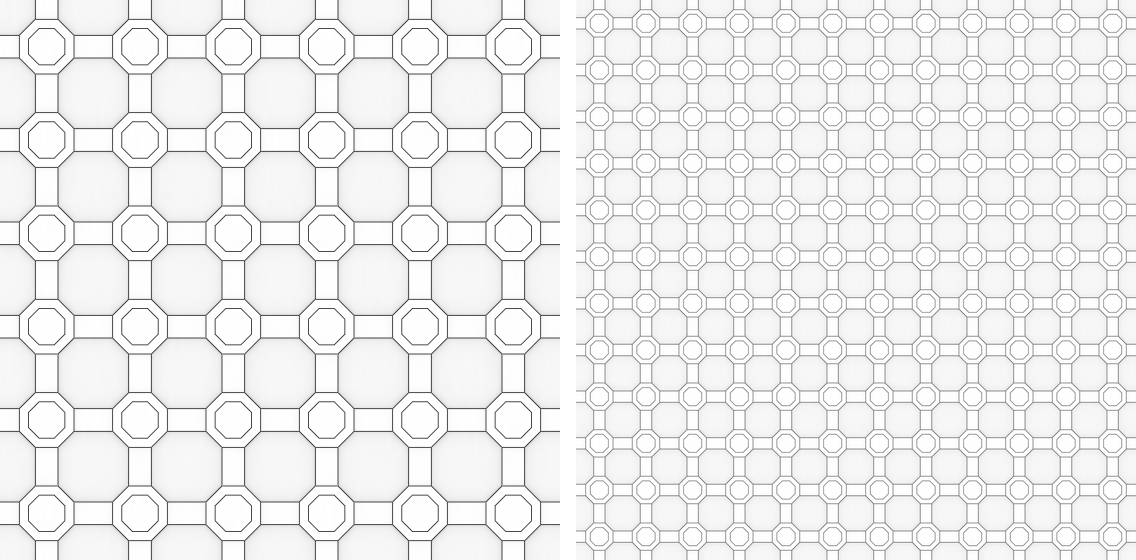
Left, the tile; right, the same tile 2 across and 2 down.
Give the GLSL for this pattern, as a Shadertoy shader.

```glsl
// Pale lattice of octagonal bosses joined by flat bars over softly shaded recessed panels.

// Layout, in cell units
const float CELLS = 6.0;            // repeats across and down
const float OUTER_RADIUS = 0.293;   // octagon centre to side
const float INNER_RADIUS = 0.195;
const float BAR_HALF = 0.1213;      // equals half a side of the outer octagon
const float LINE_WIDTH = 0.0088;

// Tones
const float INK = 0.13;
const float FACE_TONE = 0.996;
const float PANEL_TONE = 0.968;
const float BAR_SHADE = 0.035;      // shadow the bosses cast on the bars
const float WIDE_SHADE = 0.045;     // broad shadow in the panels
const float TIGHT_SHADE = 0.06;     // contact shadow along the panel rim
const float GRAIN = 0.007;
const vec2 GRAIN_PERIOD = vec2(96.0, 24.0);

vec2 hashGradient(vec2 cell) {
    vec3 h = fract(cell.xyx * vec3(0.1031, 0.1030, 0.0973));
    h += dot(h, h.yzx + 33.33);
    float angle = 6.28318 * fract((h.x + h.y) * h.z);
    return vec2(cos(angle), sin(angle));
}

// Gradient noise that wraps after a whole number of lattice steps
float wrappedNoise(vec2 p, vec2 period) {
    vec2 i = floor(p), f = p - i;
    vec2 u = f * f * f * (f * (f * 6.0 - 15.0) + 10.0);
    vec2 lo = mod(i, period), hi = mod(i + 1.0, period);
    float a = dot(hashGradient(lo), f);
    float b = dot(hashGradient(vec2(hi.x, lo.y)), f - vec2(1.0, 0.0));
    float c = dot(hashGradient(vec2(lo.x, hi.y)), f - vec2(0.0, 1.0));
    float d = dot(hashGradient(hi), f - 1.0);
    return mix(mix(a, b, u.x), mix(c, d, u.x), u.y);
}

// Distance to an octagon, for a point folded into the first quadrant
float octagon(vec2 q, float radius) {
    return max(max(q.x, q.y), (q.x + q.y) * 0.70711) - radius;
}

// Box-filtered coverage of a line centred on d = 0
float lineCoverage(float d, float pixel) {
    float h = 0.5 * LINE_WIDTH;
    return (clamp(d + 0.5 * pixel, -h, h) - clamp(d - 0.5 * pixel, -h, h)) / pixel;
}

float fillCoverage(float d, float pixel) {
    return clamp(0.5 - d / pixel, 0.0, 1.0);
}

void mainImage(out vec4 fragColor, in vec2 fragCoord) {
    vec2 uv = fragCoord / iResolution.xy;
    float pixel = CELLS / iResolution.y;
    vec2 q = abs(fract(uv * CELLS) - 0.5);

    float outer = octagon(q, OUTER_RADIUS);
    float inner = octagon(q, INNER_RADIUS);
    float bar = min(q.x, q.y) - BAR_HALF;
    float outerDepth = max(outer, 0.0);
    float rim = max(min(bar, outer), 0.0);

    // Recessed panels, darkest beside the bosses
    float panel = PANEL_TONE
        - WIDE_SHADE * exp(-rim / 0.07)
        - TIGHT_SHADE * exp(-rim / 0.014)
        - TIGHT_SHADE * exp(-outerDepth / 0.025);

    // Bars and bosses
    float barTone = FACE_TONE - BAR_SHADE * exp(-outerDepth / 0.035);
    float onBoss = fillCoverage(outer, pixel);
    float tone = mix(panel, barTone, fillCoverage(bar, pixel));
    tone = mix(tone, FACE_TONE, onBoss);

    // Faint streaked grain
    tone += GRAIN * wrappedNoise(uv * GRAIN_PERIOD, GRAIN_PERIOD);

    // Outlines; rails stop at the bosses
    float ink = lineCoverage(bar, pixel) * (1.0 - onBoss);
    ink = max(ink, lineCoverage(outer, pixel));
    ink = max(ink, lineCoverage(inner, pixel));

    fragColor = vec4(vec3(mix(tone, INK, ink)), 1.0);
}
```
